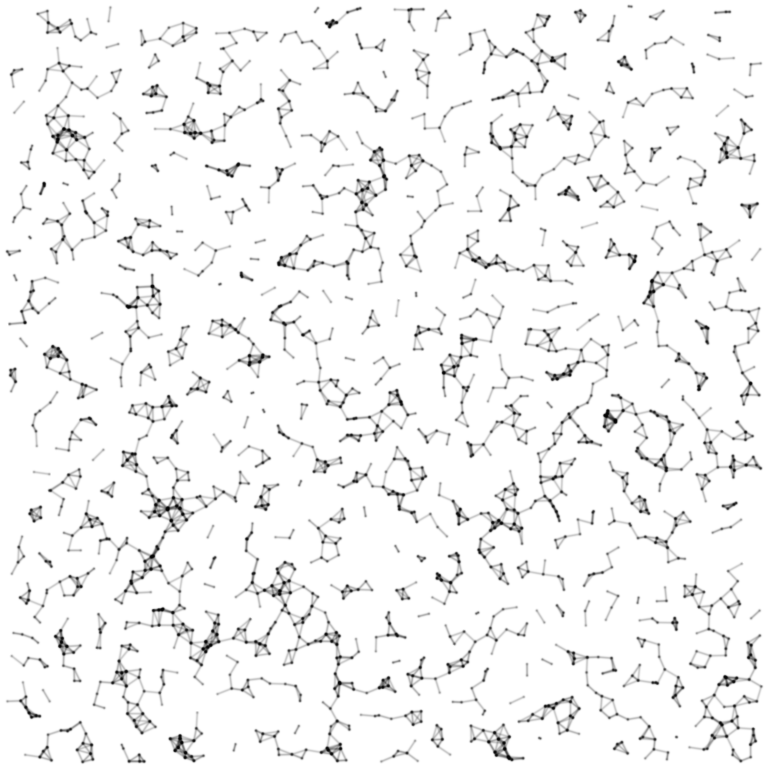
Give the GLSL for this pattern, as a three.js fragment shader.

```glsl
// Proximity graph: randomly scattered points, each pair closer than REACH
// joined by a thin grey link. Links multiply, so nodes and tight clusters
// darken. Points come from a hashed grid; each pixel tests the 3x3 cells near it.

#define CELLS 44.0         // grid cells across the canvas
#define SLOTS 6            // candidate points in each cell
#define FILL 0.207         // chance that a candidate exists
#define REACH 0.0205       // longest link
#define MARGIN 0.008       // empty border
#define LINE_SOFT 0.00115  // gaussian radius of a link
#define NODE_SOFT 0.0013   // gaussian radius of a link end
#define SHORT_INK 0.52     // darkness of the shortest links
#define LONG_INK 0.18      // darkness of the longest links
#define NODE_INK 0.18      // darkness added at each link end
#define SEED 17.0

const int COUNT = 9 * SLOTS;
const vec2 NOWHERE = vec2(9.0);

varying vec2 vUv;

vec3 hash3(vec3 p) {
  p = fract(p * vec3(0.1031, 0.1030, 0.0973));
  p += dot(p, p.yxz + 33.33);
  return fract((p.xxy + p.yxx) * p.zyx);
}

// Point held by one slot of a cell, or NOWHERE if the slot is empty.
vec2 scatterPoint(vec2 cell, float slot) {
  vec3 h = hash3(vec3(cell + 5.0, slot * 7.0 + SEED));
  vec2 point = (cell + h.xy) / CELLS;
  vec2 inset = abs(point - 0.5);
  bool outside = max(inset.x, inset.y) > 0.5 - MARGIN;
  return (h.z > FILL || outside) ? NOWHERE : point;
}

float segmentDistance(vec2 p, vec2 a, vec2 b) {
  vec2 ab = b - a;
  float t = clamp(dot(p - a, ab) / max(dot(ab, ab), 1e-9), 0.0, 1.0);
  return length(p - a - ab * t);
}

float softSpot(float d, float radius) {
  float q = d / radius;
  return exp(-0.5 * q * q);
}

// Fraction of light that passes one link and its two ends.
float linkLight(vec2 p, vec2 a, vec2 b, float span) {
  float ink = mix(SHORT_INK, LONG_INK, span / REACH);
  float line = ink * softSpot(segmentDistance(p, a, b), LINE_SOFT);
  float endA = NODE_INK * softSpot(length(p - a), NODE_SOFT);
  float endB = NODE_INK * softSpot(length(p - b), NODE_SOFT);
  return (1.0 - line) * (1.0 - endA) * (1.0 - endB);
}

void main() {
  vec2 home = floor(vUv * CELLS);
  float range = 1.0 / CELLS;

  // Gather the points that could carry a link across this pixel.
  vec2 points[COUNT];
  for (int i = 0; i < COUNT; i++) {
    float k = float(i);
    float near = floor((k + 0.5) / float(SLOTS));
    float row = floor((near + 0.5) / 3.0);
    vec2 offset = vec2(near - 3.0 * row, row) - 1.0;
    vec2 point = scatterPoint(home + offset, k - near * float(SLOTS));
    points[i] = distance(point, vUv) < range ? point : NOWHERE;
  }

  // Join every close pair once.
  float light = 1.0;
  for (int i = 0; i < COUNT; i++) {
    vec2 a = points[i];
    if (a.x > 2.0) continue;
    for (int j = 0; j < COUNT; j++) {
      if (j >= i) break;
      vec2 b = points[j];
      float span = distance(a, b);
      if (span < REACH) light *= linkLight(vUv, a, b, span);
    }
  }

  gl_FragColor = vec4(vec3(light), 1.0);
}
```
